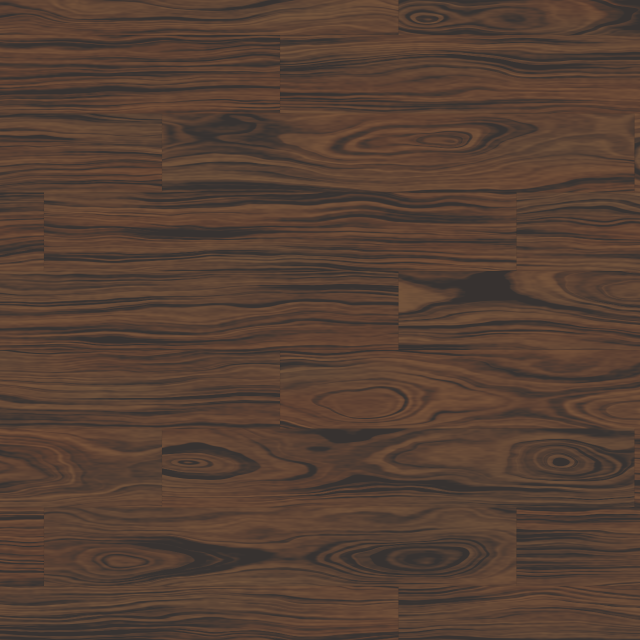
Write a Shadertoy shader that draws this texture.

```glsl
const vec2 PLANK = vec2(0.7385, 0.1230);    // length and height of one plank
const vec2 FIRST_JOINT = vec2(0.6224, 0.9453);
const float ROW_SHIFT = 0.25;               // stagger per row, in plank lengths
const float FIGURED_SHARE = 0.42;           // share of planks with oval figure
const float EYE_SPACING = 4.4;              // in plank heights
const float EYE_DEPTH = 0.36;
const float RING_SLANT = 0.28;              // keeps the grain from stalling
const float SEAM_WIDTH = 0.0014;
const float SEAM_DARKNESS = 0.05;
const float BASE_TONE = 0.63;
const vec3 DARK_VEIN = vec3(0.215, 0.198, 0.190);
const vec3 BROWN = vec3(0.347, 0.250, 0.199);
const vec3 LIGHT_BROWN = vec3(0.448, 0.320, 0.227);
const vec3 RED_TINT = vec3(0.022, -0.010, -0.014);
const int SAMPLES = 2;                      // per axis

float hash(vec2 p) {
    vec3 q = fract(p.xyx * vec3(0.1031, 0.1030, 0.0973));
    q += dot(q, q.yzx + 33.33);
    return fract((q.x + q.y) * q.z);
}

float noise(vec2 p) {
    vec2 cell = floor(p), f = fract(p);
    f = f * f * (3.0 - 2.0 * f);
    float low = mix(hash(cell), hash(cell + vec2(1, 0)), f.x);
    float high = mix(hash(cell + vec2(0, 1)), hash(cell + vec2(1, 1)), f.x);
    return mix(low, high, f.y);
}

// Noise centred on zero
float wobble(vec2 p) { return noise(p) - 0.5; }

// Height across the growth rings; p is in plank heights
float growthRings(vec2 p, vec2 id, vec2 seed) {
    float figured = step(hash(id + 7.3), FIGURED_SHARE);
    float eyeY = mix(-0.6, mix(0.15, 0.85, hash(id + 19.1)), figured);
    float eyeX = hash(id + 31.7) * EYE_SPACING;
    float bend = 1.3 * wobble(p * vec2(0.7, 2.0) + seed + 40.0);
    float along = EYE_DEPTH * sin((p.x - eyeX + bend) * 3.14159 / EYE_SPACING);
    float rings = length(vec2(along, p.y - eyeY)) + RING_SLANT * p.y;
    rings += 0.22 * wobble(p * vec2(0.55, 2.2) + seed);
    rings += 0.08 * wobble(p * vec2(1.6, 6.0) + seed + 80.0);
    return rings + 0.022 * wobble(p * vec2(4.0, 14.0) + seed + 110.0);
}

// Tapering dark lines that follow the rings
float veins(float x, float rings, float density, vec2 seed) {
    float line = smoothstep(0.52, 0.82, noise(vec2(x * 0.35, rings * density) + seed));
    float taper = noise(vec2(x * 0.7, rings * density * 0.35) + seed + 90.0);
    return line * smoothstep(0.15, 0.70, taper);
}

vec3 woodColor(vec2 p, vec2 id) {
    vec2 seed = 200.0 * vec2(hash(id + 3.1), hash(id + 11.9));
    float rings = growthRings(p, id, seed);

    // Broad bands, fine lines and short pores
    float broad = wobble(vec2(p.x * 0.3, rings * 10.0) + seed);
    float fine = wobble(vec2(p.x * 0.6, rings * 52.0) + seed + 20.0);
    float fiber = wobble(p * vec2(6.0, 42.0) + seed);
    float pores = wobble(p * vec2(14.0, 60.0) + seed + 170.0);

    float tone = BASE_TONE + 0.36 * broad + 0.50 * fine + 0.20 * fiber + 0.16 * pores;
    tone -= 0.60 * veins(p.x, rings, 27.0, seed + 50.0);
    tone -= 0.52 * veins(p.x, rings, 46.0, seed + 150.0);
    tone += 0.06 * (hash(id + 5.7) - 0.5);
    tone = clamp(tone, 0.0, 1.0);

    vec3 color = mix(DARK_VEIN, BROWN, min(2.0 * tone, 1.0));
    color = mix(color, LIGHT_BROWN, max(2.0 * tone - 1.0, 0.0));
    float redness = wobble(p * vec2(0.5, 2.5) + seed + 130.0);
    return color + RED_TINT * redness * smoothstep(0.1, 0.5, tone);
}

vec3 floorColor(vec2 uv) {
    // Staggered plank layout, rows counted downwards
    vec2 grid = vec2(uv.x - FIRST_JOINT.x, FIRST_JOINT.y - uv.y) / PLANK;
    float row = floor(grid.y) + 1.0;
    grid.x += row * ROW_SHIFT;
    vec2 id = vec2(floor(grid.x), row) + 50.0;
    vec2 local = fract(grid);

    vec3 color = woodColor(local * PLANK / PLANK.y, id);

    // Faint seam between planks
    vec2 edge = min(local, 1.0 - local) * PLANK;
    float seam = 1.0 - smoothstep(0.0, SEAM_WIDTH, min(edge.x, edge.y));
    return color * (1.0 - SEAM_DARKNESS * seam);
}

void mainImage(out vec4 fragColor, in vec2 fragCoord) {
    vec3 sum = vec3(0.0);
    for (int j = 0; j < SAMPLES; j++)
    for (int i = 0; i < SAMPLES; i++) {
        vec2 offset = (vec2(i, j) + 0.5) / float(SAMPLES) - 0.5;
        sum += floorColor((fragCoord + offset) / iResolution.xy);
    }
    fragColor = vec4(sum / float(SAMPLES * SAMPLES), 1.0);
}
```
